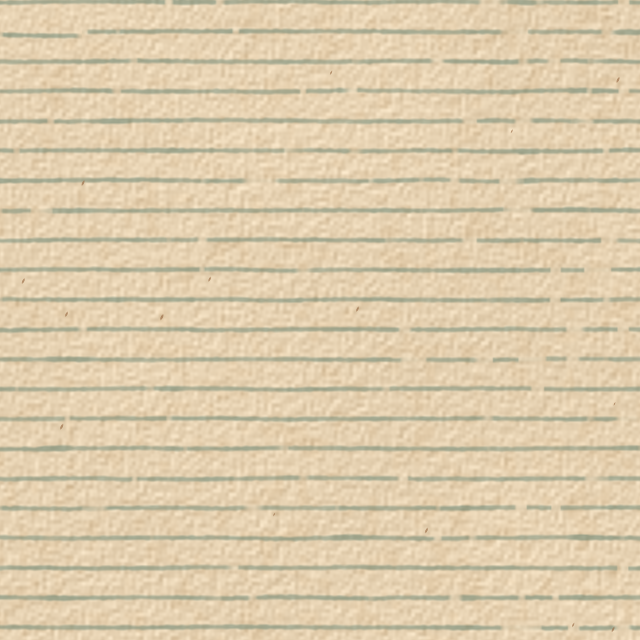
Write a Shadertoy shader that draws this texture.

```glsl
// Aged cream paper ruled with thin grey-green lines.
// Embossed noise makes the paper grain; each rule is a distance band whose
// height, thickness and ink strength drift along x, with gaps to the right.

const float ROWS = 21.48;          // line pitches per canvas height
const float FIRST_ROW = 0.42;      // height of the lowest line, in pitches
const float HALF_WIDTH = 0.0033;   // half thickness of a line
const float SOFTNESS = 0.0026;     // blur of the line edge
const float WOBBLE = 0.0011;       // vertical wander of a line
const float GRAIN_SCALE = 165.0;   // grain cells per canvas
const float GRAIN_DEPTH = 0.115;   // strength of the embossing
const float SPECK_CELLS = 13.0;    // cells that may hold a fibre speck
const float SPECK_CHANCE = 0.10;
const float SLIP_ROW = 20.0;       // row whose left end is shifted down
const float SLIP_END = 0.128;
const float SLIP_DROP = 0.006;

const vec3 PAPER = vec3(0.905, 0.825, 0.700);
const vec3 WARM = vec3(0.865, 0.755, 0.600);
const vec3 INK = vec3(0.625, 0.650, 0.555);
const vec3 SPECK = vec3(0.600, 0.420, 0.270);

float hash(vec2 p) {
    vec3 q = fract(p.xyx * vec3(0.1031, 0.1030, 0.0973));
    q += dot(q, q.yzx + 33.33);
    return fract((q.x + q.y) * q.z);
}

float noise(vec2 p) {
    vec2 cell = floor(p), f = fract(p);
    f = f * f * (3.0 - 2.0 * f);
    float low = mix(hash(cell), hash(cell + vec2(1, 0)), f.x);
    float high = mix(hash(cell + vec2(0, 1)), hash(cell + vec2(1, 1)), f.x);
    return mix(low, high, f.y);
}

// Noise that varies along x and is independent for every row
float rowNoise(float x, float row, float seed) {
    return noise(vec2(x + seed * 17.0, row * 7.0 + seed * 131.0 + 50.0));
}

float paperHeight(vec2 p) {
    return 0.65 * noise(p) + 0.35 * noise(p * 0.53 + 71.0);
}

// Grain lit from the upper left, with faint warm stains
vec3 paperColor(vec2 uv) {
    vec2 p = uv * GRAIN_SCALE + 20.0;
    vec2 toLight = vec2(-0.4, 0.5);
    float relief = paperHeight(p - toLight) - paperHeight(p + toLight);
    float stain = smoothstep(0.5, 0.95, noise(uv * 55.0 + 9.0));
    float cloud = noise(uv * 5.0 + 3.0) - 0.5;
    vec3 color = mix(PAPER, WARM, 0.35 * stain);
    return color + GRAIN_DEPTH * relief * vec3(0.9, 1.0, 1.1) + 0.015 * cloud;
}

// Ink coverage of the nearest line
float ruledInk(vec2 uv, float pixel) {
    float slip = step(uv.x, SLIP_END);
    float y = uv.y * ROWS - FIRST_ROW;
    float row = floor(y + 0.5);
    float offset = (y - row) / ROWS;

    // Wander in height, plus the slipped line end
    offset += WOBBLE * (rowNoise(uv.x * 9.0, row, 1.0) - 0.5) * 2.0;
    offset += 0.8 * WOBBLE * (rowNoise(uv.x * 55.0, row, 2.0) - 0.5);
    if (row == SLIP_ROW) offset += SLIP_DROP * slip;

    // Swollen patches and ragged edges
    float swell = smoothstep(0.78, 1.0, rowNoise(uv.x * 11.0, row, 3.0));
    float ragged = noise(uv * 130.0 + 40.0) - 0.5;
    float halfWidth = HALF_WIDTH + 0.0010 * swell + 0.0014 * ragged;
    float soft = max(SOFTNESS, pixel);
    float band = 1.0 - smoothstep(halfWidth - soft, halfWidth + soft, abs(offset));

    // Missing ink, more frequent near the right edge
    float wear = 0.05 + 0.15 * smoothstep(0.4, 0.95, uv.x);
    float kept = smoothstep(wear - 0.05, wear + 0.10, rowNoise(uv.x * 38.0, row, 4.0));
    float strength = 0.78 + 0.22 * rowNoise(uv.x * 24.0, row, 5.0) + 0.15 * swell;
    return clamp(band * mix(0.12, 1.0, kept) * strength, 0.0, 1.0);
}

// One small slanted fibre in a few random cells
float fibreSpeck(vec2 uv, float pixel) {
    vec2 cell = floor(uv * SPECK_CELLS);
    vec2 jitter = 0.2 + 0.6 * vec2(hash(cell + 5.0), hash(cell + 19.0));
    vec2 d = uv - (cell + jitter) / SPECK_CELLS;
    d.x -= 0.4 * d.y;
    float present = step(1.0 - SPECK_CHANCE, hash(cell + 83.0));
    float size = mix(0.0015, 0.0032, hash(cell + 47.0));
    float radius = length(d * vec2(1.7, 0.8));
    return present * (1.0 - smoothstep(size - pixel, size + pixel, radius));
}

void mainImage(out vec4 fragColor, in vec2 fragCoord) {
    vec2 uv = fragCoord / iResolution.y;
    float pixel = 1.0 / iResolution.y;

    vec3 paper = paperColor(uv);
    vec3 ink = INK + 0.45 * (paper - PAPER);
    vec3 color = mix(paper, ink, ruledInk(uv, pixel));
    color = mix(color, SPECK, 0.65 * fibreSpeck(uv, pixel));
    fragColor = vec4(clamp(color, 0.0, 1.0), 1.0);
}
```
